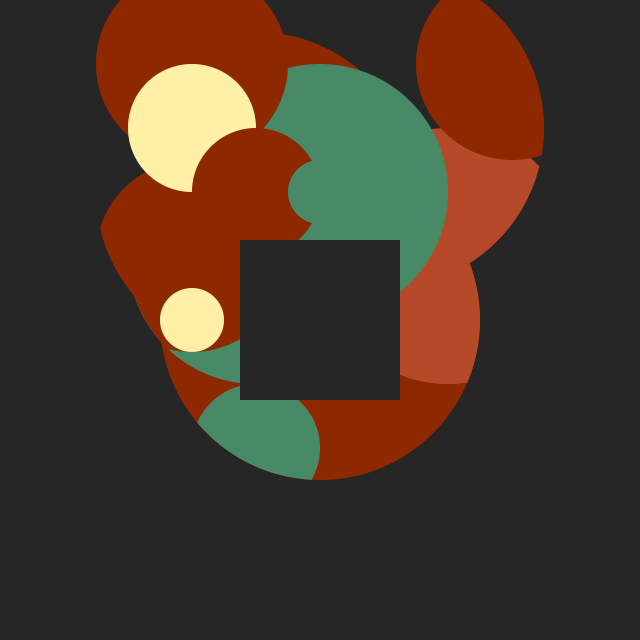
Give the GLSL for this background, as a Shadertoy shader.

```glsl
// Flat abstract collage of overlapping discs, clipped by larger discs, around a dark square.

const vec3 CHARCOAL = vec3(0.149, 0.149, 0.149);
const vec3 RUST     = vec3(0.557, 0.157, 0.0);
const vec3 BRICK    = vec3(0.714, 0.290, 0.157);
const vec3 GREEN    = vec3(0.282, 0.541, 0.404);
const vec3 CREAM    = vec3(1.0, 0.941, 0.651);

// Signed distance to a disc; negative inside.
float disc(vec2 p, vec2 center, float radius) {
    return length(p - center) - radius;
}

// Signed distance to an axis-aligned square.
float square(vec2 p, vec2 center, float halfSide) {
    vec2 d = abs(p - center) - halfSide;
    return length(max(d, 0.0)) + min(max(d.x, d.y), 0.0);
}

// Lays a flat colour over the base with a soft edge one pixel wide.
vec3 paint(vec3 base, vec3 color, float dist, float pixel) {
    return mix(base, color, clamp(0.5 - dist / pixel, 0.0, 1.0));
}

void mainImage(out vec4 fragColor, in vec2 fragCoord) {
    float scale = min(iResolution.x, iResolution.y);
    vec2 p = (fragCoord - 0.5 * iResolution.xy) / scale + 0.5;
    float pixel = 1.0 / scale;

    // Large discs that bound the composition
    float lowerDisc = disc(p, vec2(0.5, 0.5), 0.25);
    float leftDisc  = disc(p, vec2(0.4, 0.7), 0.25);
    float rightDisc = disc(p, vec2(0.6, 0.8), 0.25);
    float innerDisc = disc(p, vec2(0.4, 0.6), 0.2);
    float leftClip  = min(min(leftDisc, innerDisc), lowerDisc);
    float rightClip = min(rightDisc, lowerDisc);

    // Lower body and the lens shared by the upper discs
    vec3 color = CHARCOAL;
    color = paint(color, RUST, lowerDisc, pixel);
    color = paint(color, RUST, max(leftDisc, rightDisc), pixel);
    color = paint(color, GREEN, max(disc(p, vec2(0.4, 0.3), 0.1), lowerDisc), pixel);

    // Right side
    color = paint(color, BRICK, max(disc(p, vec2(0.7, 0.6), 0.2), rightClip), pixel);
    color = paint(color, RUST, max(disc(p, vec2(0.8, 0.9), 0.15), rightDisc), pixel);

    // Green centre
    color = paint(color, GREEN, innerDisc, pixel);
    color = paint(color, GREEN, disc(p, vec2(0.5, 0.7), 0.2), pixel);

    // Left side
    color = paint(color, RUST, max(disc(p, vec2(0.3, 0.6), 0.15), leftClip), pixel);
    color = paint(color, RUST, disc(p, vec2(0.3, 0.9), 0.15), pixel);

    // Cream discs and the notched rust disc
    color = paint(color, CREAM, disc(p, vec2(0.3, 0.8), 0.1), pixel);
    color = paint(color, RUST, disc(p, vec2(0.4, 0.7), 0.1), pixel);
    color = paint(color, GREEN, disc(p, vec2(0.5, 0.7), 0.05), pixel);
    color = paint(color, CREAM, disc(p, vec2(0.3, 0.5), 0.05), pixel);

    // Central square
    color = paint(color, CHARCOAL, square(p, vec2(0.5), 0.125), pixel);

    fragColor = vec4(color, 1.0);
}
```
